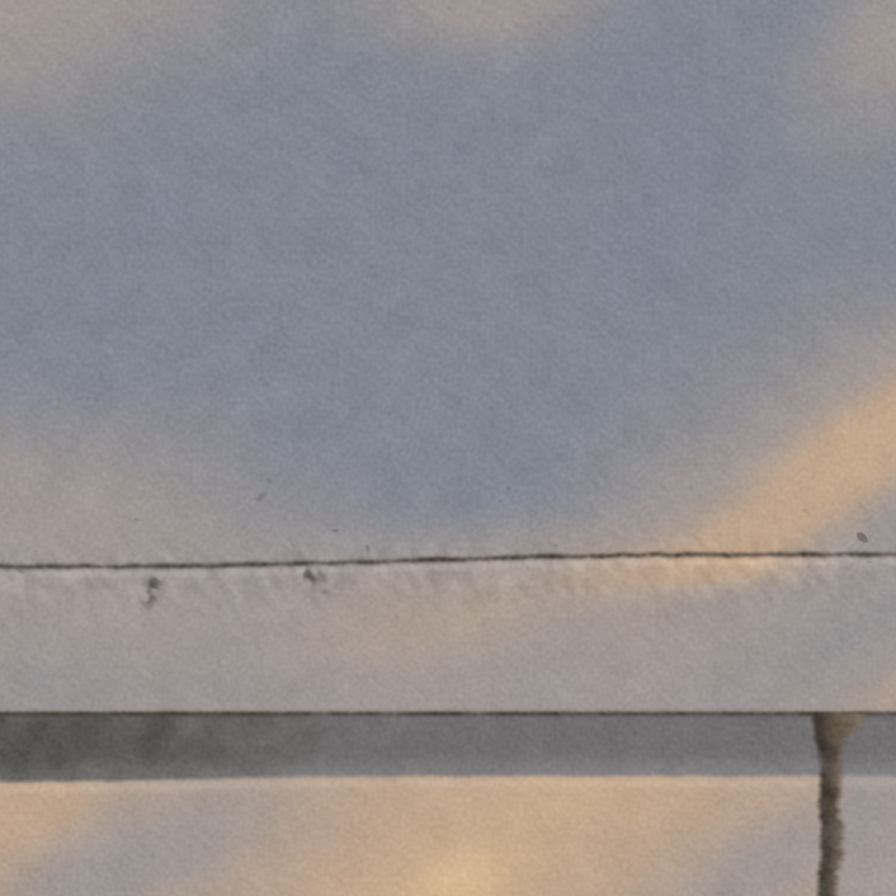
Give the GLSL for this texture, as a three.js fragment shader.

```glsl
varying vec2 vUv;

const vec3 SHADE = vec3(0.505, 0.525, 0.578);
const vec3 PLASTER = vec3(0.625, 0.590, 0.575);
const vec3 SUNLIT = vec3(0.760, 0.650, 0.545);
const vec3 BRIGHT = vec3(0.860, 0.735, 0.570);
const vec3 LEDGE_DARK = vec3(0.345, 0.335, 0.325);
const vec3 LEDGE_PALE = vec3(0.445, 0.435, 0.440);
const vec3 CRACK = vec3(0.260, 0.230, 0.200);
const float LEDGE_TOP = 0.2045;
const float SOFT = 0.003;
const float GRAIN = 0.045;
const float MOTTLE = 0.04;

vec2 hash2(vec2 p) {
  vec2 k = vec2(dot(p, vec2(127.1, 311.7)), dot(p, vec2(269.5, 183.3)));
  return fract(sin(k) * 43758.55);
}

float slope(vec2 cell, vec2 f, vec2 corner) {
  return dot(hash2(cell + corner) * 2.0 - 1.0, f - corner);
}

float gradientNoise(vec2 p) {
  vec2 i = floor(p), f = fract(p), u = f * f * (3.0 - 2.0 * f);
  float low = mix(slope(i, f, vec2(0.0)), slope(i, f, vec2(1.0, 0.0)), u.x);
  float high = mix(slope(i, f, vec2(0.0, 1.0)), slope(i, f, vec2(1.0)), u.x);
  return mix(low, high, u.y);
}

float fbm(vec2 p) {
  float sum = 0.0, gain = 0.6;
  for (int i = 0; i < 4; i++) {
    sum += gain * gradientNoise(p);
    p = mat2(1.6, 1.2, -1.2, 1.6) * p + 3.7;
    gain *= 0.5;
  }
  return sum;
}

vec2 turn(vec2 p, float angle) {
  float c = cos(angle), s = sin(angle);
  return vec2(c * p.x + s * p.y, c * p.y - s * p.x);
}

// Soft tilted ellipse
float glow(vec2 p, float x, float y, float rx, float ry, float angle) {
  vec2 q = turn(p - vec2(x, y), angle) / vec2(rx, ry);
  return exp(-dot(q, q));
}

float band(float d, float width) {
  return exp(-d * d / (width * width));
}

float edge(float d) {
  return smoothstep(-SOFT, SOFT, d);
}

float wallLight(vec2 p) {
  float s = 0.56 * glow(p, 0.06, 1.01, 0.25, 0.12, 0.35);
  s += 0.50 * glow(p, 0.55, 1.01, 0.15, 0.075, 0.15);
  s += 0.54 * glow(p, 1.01, 0.95, 0.12, 0.09, 0.5);
  s += 0.57 * glow(p, 0.06, 0.42, 0.27, 0.115, -0.1);
  s += 0.53 * glow(p, 0.95, 0.49, 0.42, 0.14, 0.55);
  s += 0.50 * glow(p, 0.95, 0.485, 0.22, 0.065, 0.6);
  return s + 0.36 * glow(p, 0.58, 0.37, 0.32, 0.05, 0.0);
}

float stripLight(vec2 p) {
  float s = 0.54 + 0.14 * glow(p, 0.55, 0.32, 0.25, 0.05, 0.3);
  s += 0.36 * glow(p, 0.81, 0.37, 0.12, 0.025, 0.1);
  s -= 0.22 * glow(p, 0.95, 0.30, 0.22, 0.045, 0.5);
  s -= 0.18 * glow(p, 0.15, 0.23, 0.35, 0.05, 0.0);
  return s + 0.15 * glow(p, 1.0, 0.23, 0.06, 0.025, 0.5);
}

float footLight(vec2 p) {
  float s = 0.76 + 0.46 * glow(p, 0.52, 0.02, 0.15, 0.07, 0.4);
  s += 0.18 * glow(p, 0.02, 0.09, 0.10, 0.04, 0.4) + 0.15 * glow(p, 0.62, 0.11, 0.2, 0.03, 0.0);
  s -= 0.26 * glow(p, 0.13, 0.02, 0.18, 0.05, 0.45) + 0.24 * glow(p, 0.85, 0.03, 0.14, 0.05, 0.6);
  return s - 0.20 * smoothstep(0.92, 0.95, p.x);
}

vec3 lightRamp(float s) {
  vec3 c = mix(SHADE, PLASTER, smoothstep(-0.05, 0.55, s));
  c = mix(c, SUNLIT, smoothstep(0.48, 1.0, s));
  return mix(c, BRIGHT, smoothstep(0.95, 1.4, s));
}

void main() {
  vec2 p = vUv;
  float wobble = 0.002 * gradientNoise(vec2(p.x * 45.0, 2.5));
  float seam = p.y - mix(0.368, 0.381, smoothstep(0.15, 0.78, p.x)) - wobble;
  float sill = p.y - mix(0.128, 0.134, smoothstep(0.0, 0.5, p.x)) - wobble;
  float cloud = fbm(p * 6.0);

  // Wall, strip and foot under drifting light
  float light = mix(stripLight(p), wallLight(p), smoothstep(-0.005, 0.005, seam));
  vec3 color = lightRamp(mix(footLight(p), light, edge(sill - 0.03)) + 0.18 * cloud);

  // Rough plaster, chips and faint pits around the seam
  float rough = band(seam + 0.015, 0.04);
  color += 0.09 * rough * gradientNoise(turn(p, 0.5) * vec2(85.0, 42.0));
  float chips = glow(p, 0.169, 0.343, 0.008, 0.019, -0.25) + glow(p, 0.35, 0.355, 0.021, 0.009, -0.6);
  color = mix(color, CRACK, 0.75 * chips * smoothstep(-0.2, 0.2, gradientNoise(p * 85.0)));
  float pit = smoothstep(0.38, 0.6, gradientNoise(turn(p, -0.6) * vec2(45.0, 75.0)));
  color -= 0.18 * pit * band(seam - 0.03, 0.09);

  // Frayed seam
  float fray = gradientNoise(vec2(p.x * 38.0, 4.3)) + 0.6 * gradientNoise(p * 150.0);
  color += 0.04 * band(seam + 0.008, 0.005);
  color = mix(color, CRACK, band(seam, 0.0032 + 0.001 * fray) * clamp(0.7 + 0.55 * fray, 0.25, 0.95));

  // Recessed ledge
  vec3 ledge = mix(LEDGE_DARK, LEDGE_PALE, smoothstep(0.0, 0.55, p.x + 0.35 * cloud));
  ledge += 0.06 * (1.0 - smoothstep(0.0, 0.03, sill)) + 0.12 * fbm(p * 26.0) * (1.0 - 0.8 * smoothstep(0.2, 0.6, p.x));
  color = mix(color, ledge, smoothstep(-0.004, 0.004, sill) * edge(LEDGE_TOP - p.y));
  color = mix(color, CRACK, band(p.y - LEDGE_TOP + 0.001, 0.0032) * (0.65 + 0.5 * fray));
  color += 0.035 * band(sill + 0.008, 0.006);

  // Upright crack flaring at the ledge
  float flare = smoothstep(0.145, LEDGE_TOP, p.y);
  float ragged = 0.008 * fbm(vec2(p.y * 45.0, 7.3));
  float left = p.x - mix(0.914, 0.905, flare) - ragged;
  float right = mix(0.938, 0.966, flare * flare) + 2.0 * ragged - p.x;
  float crack = smoothstep(-0.004, 0.005, left) * smoothstep(-0.005, 0.007, right) * edge(LEDGE_TOP - p.y);
  vec3 inside = CRACK + vec3(0.17, 0.15, 0.12) * smoothstep(0.004, 0.03, left) + 0.25 * fbm(p * 38.0);
  color = mix(color, inside, 0.92 * crack);

  // Surface texture
  color += MOTTLE * fbm(p * 24.0) + 0.022 * gradientNoise(turn(p, -0.7) * vec2(45.0, 150.0));
  color += GRAIN * gradientNoise(p * 190.0);
  gl_FragColor = vec4(clamp(color, 0.0, 1.0), 1.0);
}
```
